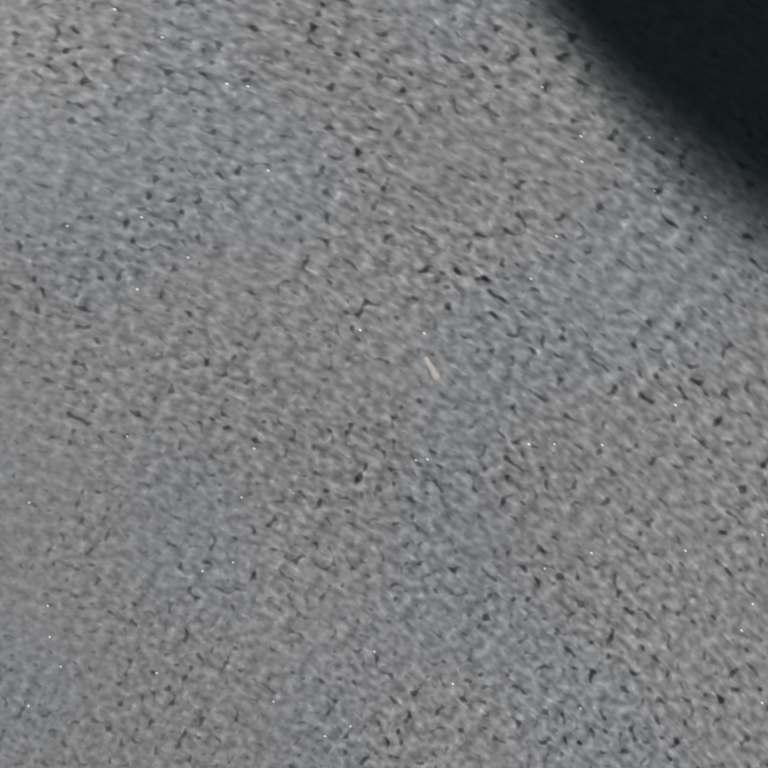
A three.js fragment shader for this texture:

```glsl
// Rough grey asphalt with slanted grain, small pits and a soft shadow in the upper right corner.
varying vec2 vUv;

const vec3 STONE = vec3(0.506, 0.507, 0.508);
const vec3 SHADOW = vec3(0.085, 0.105, 0.110);
const vec3 CHIP = vec3(0.77, 0.73, 0.69);
const vec2 ARC_CENTRE = vec2(-0.6, -1.4);
const float ARC_RADIUS = 2.2;

float hash(vec2 p) {
  vec3 q = fract(vec3(p.xyx) * 0.1031);
  q += dot(q, q.yzx + 33.33);
  return fract((q.x + q.y) * q.z);
}

vec2 gradientAt(vec2 cell) {
  float angle = 6.2832 * hash(cell);
  return vec2(cos(angle), sin(angle));
}

// Gradient noise, centred on zero
float noise(vec2 p) {
  vec2 i = floor(p);
  vec2 f = p - i;
  vec2 w = f * f * f * (f * (f * 6.0 - 15.0) + 10.0);
  vec2 e = vec2(1.0, 0.0);
  float a = dot(gradientAt(i), f);
  float b = dot(gradientAt(i + e.xy), f - e.xy);
  float c = dot(gradientAt(i + e.yx), f - e.yx);
  float d = dot(gradientAt(i + e.xx), f - e.xx);
  return mix(mix(a, b, w.x), mix(c, d, w.x), w.y);
}

// Coordinates along and across gently curved streaks
vec2 streakSpace(vec2 uv, vec2 centre, float radius) {
  vec2 p = uv - centre;
  return vec2(radius * atan(p.x, p.y), length(p));
}

// Rare bright glints, one candidate per cell
float glints(vec2 p, float share) {
  vec2 cell = floor(p);
  vec2 spot = 0.3 + 0.4 * vec2(hash(cell + 7.0), hash(cell + 19.0));
  float glow = 1.0 - smoothstep(0.05, 0.28, length(p - cell - spot));
  return glow * step(1.0 - share, hash(cell + 41.0));
}

// Soft sliver between two ends, narrowing towards the first
float sliver(vec2 p, vec2 tip, vec2 base, float width) {
  vec2 axis = base - tip;
  float t = clamp(dot(p - tip, axis) / dot(axis, axis), 0.0, 1.0);
  float d = length(p - tip - axis * t);
  return 1.0 - smoothstep(0.2, 1.0, d / (width * mix(0.5, 1.0, t)));
}

// Shadow across the upper right corner, softer towards the right edge
float cornerShadow(vec2 uv) {
  float depth = (uv.x + uv.y - 1.705) * 0.7071;
  float along = uv.x - uv.y;
  depth += 0.012 * cos(along * 6.0);
  float blur = mix(0.055, 0.095, smoothstep(-0.25, 0.25, along));
  return smoothstep(-blur, blur * 0.8, depth);
}

void main() {
  vec2 p = streakSpace(vUv, ARC_CENTRE, ARC_RADIUS);

  // Grain at two sizes, calmer towards the left edge and lower corner
  float grain = 0.72 * noise(p * vec2(58.0, 92.0));
  grain += 0.42 * noise(p * vec2(98.0, 155.0) + 31.0);
  float patches = noise(vUv * 7.0 + 5.0) + 0.5 * noise(vUv * 15.0);
  float contrast = mix(0.62, 1.0, smoothstep(0.0, 0.6, vUv.x + 0.3 * vUv.y));
  contrast *= 1.0 + 0.35 * patches;

  // Dark pits gather in patches; pale specks lie between them
  float pitField = noise(p * vec2(66.0, 88.0) + 73.0);
  float pits = smoothstep(0.2, 0.62, pitField + 0.14 * patches);
  float specks = smoothstep(0.25, 0.65, noise(p * vec2(75.0, 105.0) + 151.0));
  float relief = contrast * (0.235 * grain - 0.21 * pits + 0.11 * specks);

  // Broad uneven light
  float light = 0.025 * (vUv.y - 0.5) * (1.0 - vUv.x) + 0.022 * noise(vUv * 4.0 + 11.0);
  light += 0.035 * (1.0 - smoothstep(0.0, 0.45, length(vUv - vec2(0.0, 1.0))));
  vec3 tint = vec3(-0.004, 0.0, 0.007) * (0.4 + 2.0 * noise(vUv * 3.0 + 27.0));
  vec3 color = STONE + tint + light + relief;

  // Glints and a single pale chip
  color += 0.3 * glints(p * vec2(80.0, 110.0), 0.006);
  float chip = sliver(vUv, vec2(0.555, 0.533), vec2(0.568, 0.511), 0.008);
  color = mix(color, CHIP, 0.85 * chip);

  // Shadow keeps a faint trace of the grain
  vec3 shaded = SHADOW + 0.1 * relief;
  color = mix(color, shaded, cornerShadow(vUv));
  gl_FragColor = vec4(clamp(color, 0.0, 1.0), 1.0);
}
```
